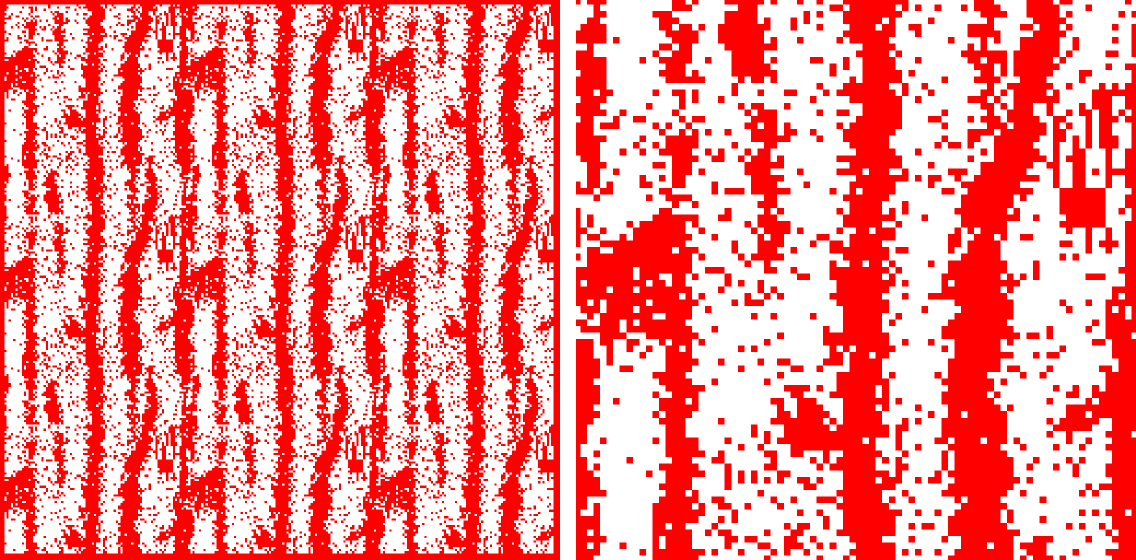
Left: the whole. Right: its middle third, enlarged.
Reproduce this texture procedurally as a Shadertoy shader.

```glsl
// Red bark-like stripes on white, on a coarse grid of square cells in a thin red frame.
// One tile of wavy bands and tapered strokes wraps around about three times across and
// down; noise frays its edges and a hash scatters specks.

const vec3 RED = vec3(1.0, 0.0, 0.0);
const vec3 WHITE = vec3(1.0);
const float CELLS = 256.0;            // cells along each side of the canvas
const vec2 TILE = vec2(87.0, 96.0);   // repeat size in cells
const float TILE_START = 13.0;        // column where a tile begins
const float TAU = 6.28319;

float hash(vec2 p) {
    vec3 q = fract(vec3(p.xyx) * 0.1031);
    q += dot(q, q.yzx + 33.33);
    return fract((q.x + q.y) * q.z);
}

// Value noise that wraps after the given number of lattice steps
float noise(vec2 p, vec2 period) {
    vec2 i = floor(p), f = fract(p);
    f = f * f * (3.0 - 2.0 * f);
    vec2 a = mod(i, period), b = mod(i + 1.0, period);
    return mix(mix(hash(a), hash(vec2(b.x, a.y)), f.x),
               mix(hash(vec2(a.x, b.y)), hash(b), f.x), f.y);
}

// Shortest offset between two places on the repeating tile
vec2 wrapped(vec2 offset) {
    return mod(offset + 0.5 * TILE, TILE) - 0.5 * TILE;
}

// One inside the half length around a row, fading to zero beyond it
float rowBump(float y, float row, float halfLength) {
    float away = abs(wrapped(vec2(0.0, y - row)).y);
    return 1.0 - smoothstep(halfLength - 5.0, halfLength + 5.0, away);
}

// One at the middle of an elliptic patch, zero outside it
float patchMask(vec2 p, vec2 middle, vec2 radius) {
    return 1.0 - smoothstep(0.5, 1.1, length(wrapped(p - middle) / radius));
}

// Distance to a vertical band that sways once per tile
float band(vec2 p, float column, float sway, float radius) {
    float x = column + sway * cos(TAU * p.y / TILE.y);
    return abs(wrapped(vec2(p.x - x, 0.0)).x) - radius;
}

// Distance to a stroke from a to b whose radius goes from r.x to r.y
float stroke(vec2 p, vec2 a, vec2 b, vec2 r) {
    vec2 middle = 0.5 * (a + b), halfway = 0.5 * (b - a);
    vec2 q = wrapped(p - middle);
    float t = clamp(dot(q, halfway) / dot(halfway, halfway), -1.0, 1.0);
    return length(q - t * halfway) - mix(r.x, r.y, 0.5 + 0.5 * t);
}

// Four long bands, each swelling over part of its length
float bands(vec2 p) {
    float d = band(p, 0.3, 0.0, mix(1.3, 2.5, rowBump(p.y, 61.0, 18.0)));
    d = min(d, band(p, 29.3, 1.0, 3.4));
    d = min(d, band(p, 46.8, 1.0, mix(1.2, 4.2, rowBump(p.y, 52.0, 25.0))));
    return min(d, band(p, 70.3, 0.3, mix(1.0, 4.0, rowBump(p.y, 55.0, 21.0))));
}

// Short dashes, forks and knots between the bands
float strokes(vec2 p) {
    // Dashes and knot
    float d = stroke(p, vec2(13.8, 7.0), vec2(14.2, 28.0), vec2(2.6, 1.6));
    d = min(d, stroke(p, vec2(9.5, 82.0), vec2(11.5, 95.0), vec2(2.6, 2.9)));
    d = min(d, stroke(p, vec2(19.0, 53.0), vec2(22.0, 56.0), vec2(3.5, 2.0)));
    // Forked branch and spur
    d = min(d, stroke(p, vec2(47.7, 21.0), vec2(54.0, 4.0), vec2(4.0, 2.5)));
    d = min(d, stroke(p, vec2(54.0, 4.0), vec2(56.5, -6.0), vec2(2.5, 2.3)));
    d = min(d, stroke(p, vec2(56.5, 90.0), vec2(55.0, 72.0), vec2(2.2, 0.9)));
    d = min(d, stroke(p, vec2(60.0, 53.0), vec2(68.0, 48.0), vec2(1.7, 1.5)));
    // Thin companion line
    d = min(d, stroke(p, vec2(76.0, 77.0), vec2(73.5, 98.0), vec2(0.9, 1.2)));
    d = min(d, stroke(p, vec2(73.5, 98.0), vec2(74.0, 113.0), vec2(1.2, 0.8)));
    // Slanted bridge
    d = min(d, stroke(p, vec2(86.0, 25.0), vec2(71.0, 35.0), vec2(4.2, 4.0)));
    return min(d, stroke(p, vec2(84.0, 36.0), vec2(75.0, 37.0), vec2(5.0, 4.0)));
}

// True where a cell of the tile is red
bool isRed(vec2 p) {
    float clump = noise(p / 3.0, TILE / 3.0);
    float d = min(bands(p), strokes(p));
    d += 2.4 * (hash(p + 17.0) - 0.5) + 3.0 * (clump - 0.5);

    // Specks thicken near edges and in patches, and thin out in the clean lane
    float density = 0.05 + 0.11 * clump + 0.25 * exp(-max(d, 0.0));
    density += 0.16 * patchMask(p, vec2(15.0, 65.0), vec2(17.0, 13.0));
    density *= 1.0 - 0.6 * patchMask(p, vec2(81.0, 72.0), vec2(6.0, 32.0));
    bool speck = hash(p + 131.0) < density;

    // Upright scratches and worn holes
    float scratch = hash(vec2(p.x + 211.0, floor(p.y / 6.0)));
    speck = speck || scratch < 0.4 * patchMask(p, vec2(63.0, 15.0), vec2(7.0, 14.0));
    float wear = 0.015 + 0.22 * patchMask(p, vec2(77.0, 38.0), vec2(10.0, 6.0));
    return (d < 0.0 && hash(p + 307.0) > wear) || (d >= 0.0 && speck);
}

// Red coverage of a canvas position, frame included
float redAt(vec2 uv) {
    vec2 cell = floor(vec2(uv.x, 1.0 - uv.y) * CELLS);
    bool frame = min(cell.x, cell.y) < 2.0 || max(cell.x, cell.y) >= CELLS - 3.0;
    return frame || isRed(mod(cell - vec2(TILE_START, 0.0), TILE)) ? 1.0 : 0.0;
}

void mainImage(out vec4 fragColor, in vec2 fragCoord) {
    // Average four samples to smooth the cell edges
    float red = 0.0;
    for (int i = 0; i < 4; i++) {
        vec2 shift = vec2(i % 2, i / 2) * 0.5 - 0.25;
        red += 0.25 * redAt((fragCoord + shift) / iResolution.xy);
    }
    fragColor = vec4(mix(WHITE, RED, red), 1.0);
}
```
